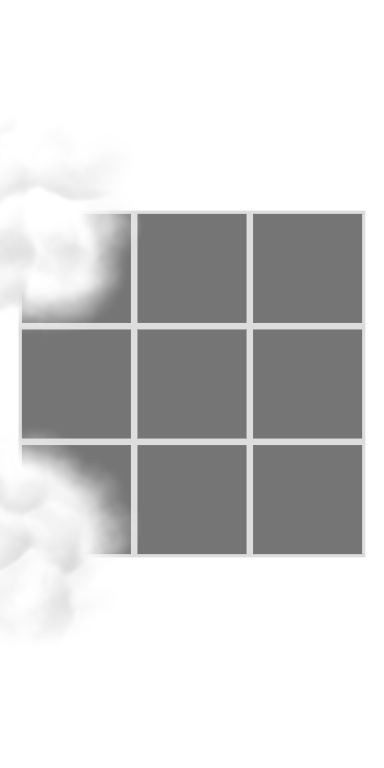
This pattern is drawn by a WebGL 2 fragment shader. Its source:

```glsl
#version 300 es
precision highp float;
// Three by three grey tiles in a pale frame on white, with two soft smoke clouds at the left.

uniform vec2 u_resolution;
out vec4 fragColor;

vec2 hash2(vec2 p) {
    vec3 h = fract(p.xyx * vec3(0.1031, 0.1030, 0.0973));
    h += dot(h, h.yzx + 33.33);
    return fract((h.xx + h.yz) * h.zy);
}

float valueNoise(vec2 p) {
    vec2 cell = floor(p), f = fract(p);
    f = f * f * (3.0 - 2.0 * f);
    float low = mix(hash2(cell).x, hash2(cell + vec2(1, 0)).x, f.x);
    float high = mix(hash2(cell + vec2(0, 1)).x, hash2(cell + 1.0).x, f.x);
    return mix(low, high, f.y);
}

float fbm(vec2 p) {
    float sum = 0.0, amplitude = 0.5;
    for (int i = 0; i < 4; i++) {
        sum += amplitude * valueNoise(p);
        p = mat2(1.6, 1.2, -1.2, 1.6) * p + 7.3;
        amplitude *= 0.5;
    }
    return sum;
}

// Blended round puffs, darker toward their lower right side
float puffShade(vec2 p) {
    vec2 cell = floor(p);
    float shade = 0.0, total = 0.0;
    for (int y = -1; y <= 1; y++) {
        for (int x = -1; x <= 1; x++) {
            vec2 neighbour = cell + vec2(x, y);
            vec2 offset = p - neighbour - 0.2 - 0.6 * hash2(neighbour);
            float weight = exp(-9.0 * dot(offset, offset));
            shade += weight * dot(offset, vec2(0.5, -0.85));
            total += weight;
        }
    }
    return smoothstep(-0.15, 0.6, shade / total);
}

// Soft ellipse: 1 inside, fading to 0 at its radius
float softEllipse(vec2 p, vec2 centre, vec2 radius, float inner) {
    return 1.0 - smoothstep(inner, 1.0, length((p - centre) / radius));
}

void main() {
    // Centred coordinates, canvas width = 1
    vec2 p = (gl_FragCoord.xy - 0.5 * u_resolution) / u_resolution.x;
    float pixel = 1.0 / u_resolution.x;

    // Frame and tiles
    vec2 tile = mod(p + 0.4515, 0.301) - 0.1505;
    float frameEdge = max(abs(p.x), abs(p.y)) - 0.4515;
    float tileEdge = max(abs(tile.x), abs(tile.y)) - 0.142;
    float frame = clamp(0.5 - frameEdge / pixel, 0.0, 1.0);
    float face = clamp(0.5 - tileEdge / pixel, 0.0, 1.0);
    vec3 color = mix(vec3(1.0), mix(vec3(0.865), vec3(0.46), face), frame);

    // Smoke: dense cores over the corner tiles, thin plumes outside
    vec2 warp = vec2(fbm(p * 7.0 + 3.0), fbm(p * 7.0 + 19.0)) - 0.47;
    vec2 s = p + 0.09 * warp;
    float core = max(softEllipse(s, vec2(-0.40, 0.36), vec2(0.27), 0.5),
                     softEllipse(s, vec2(-0.42, -0.375), vec2(0.27), 0.52));
    float plume = max(softEllipse(s, vec2(-0.41, 0.57), vec2(0.27, 0.14), 0.2),
                      softEllipse(s, vec2(-0.42, -0.56), vec2(0.25, 0.15), 0.3));
    float shade = 0.11 * puffShade(s * 6.5 + 2.0) + 0.05 * smoothstep(0.35, 0.7, fbm(s * 9.0));
    color = mix(color, vec3(1.0 - shade), max(core, plume));

    fragColor = vec4(color, 1.0);
}
```
